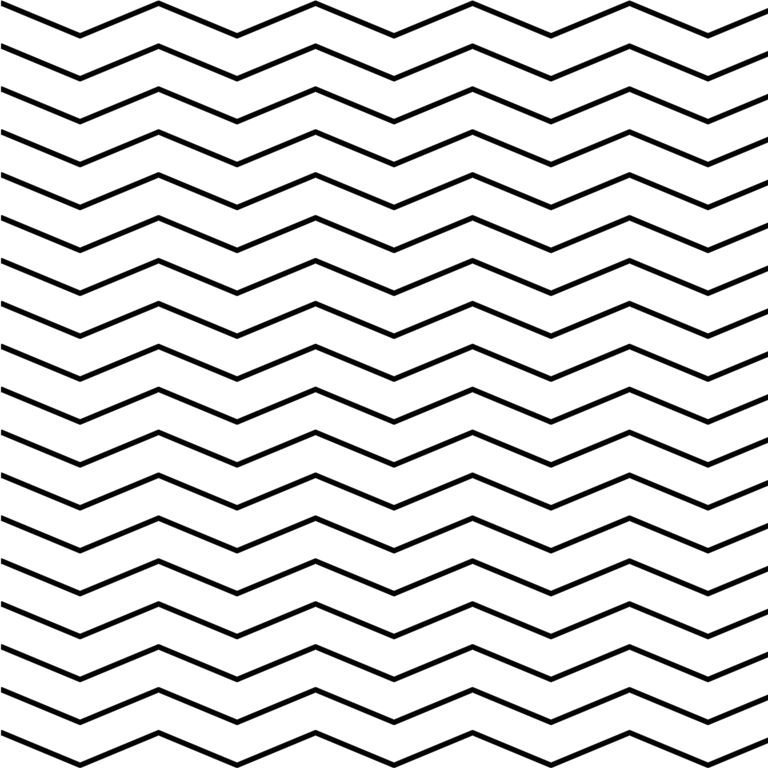
Write a Shadertoy shader that draws this pattern.

```glsl
const vec2 FIRST_PEAK = vec2(0.0021, 0.9958); // top-left crest of the line centre
const float WAVE_LENGTH = 0.2044;             // crest to crest, across
const float ROW_PITCH = 0.05587;              // line to line, down
const float WAVE_HEIGHT = 0.0425;             // crest to trough
const float LINE_WIDTH = 0.0069;
const float LEFT_MARGIN = 0.0013;
const vec3 PAPER = vec3(1.0);
const vec3 INK = vec3(0.01);

float segmentDistance(vec2 p, vec2 a, vec2 b) {
    vec2 ab = b - a;
    float t = clamp(dot(p - a, ab) / dot(ab, ab), 0.0, 1.0);
    return length(p - a - t * ab);
}

// Distance to the nearest zigzag, with slightly rounded corners
float zigzagDistance(vec2 p) {
    float halfWave = 0.5 * WAVE_LENGTH;
    p -= FIRST_PEAK;

    // Mirror around each crest, so one falling stroke makes the whole wave
    p.x = abs(p.x - WAVE_LENGTH * round(p.x / WAVE_LENGTH));

    // Move to the row whose stroke is nearest in height
    float strokeY = -WAVE_HEIGHT * p.x / halfWave;
    p.y -= ROW_PITCH * round((p.y - strokeY) / ROW_PITCH);

    return segmentDistance(p, vec2(0.0), vec2(halfWave, -WAVE_HEIGHT));
}

void mainImage(out vec4 fragColor, in vec2 fragCoord) {
    vec2 uv = fragCoord / iResolution.xy;
    float softness = 0.9 / iResolution.y;

    float edge = zigzagDistance(uv) - 0.5 * LINE_WIDTH;
    float ink = 1.0 - smoothstep(-softness, softness, edge);

    // Lines stop just short of the left border
    ink *= smoothstep(-softness, softness, uv.x - LEFT_MARGIN);

    fragColor = vec4(mix(PAPER, INK, ink), 1.0);
}
```
